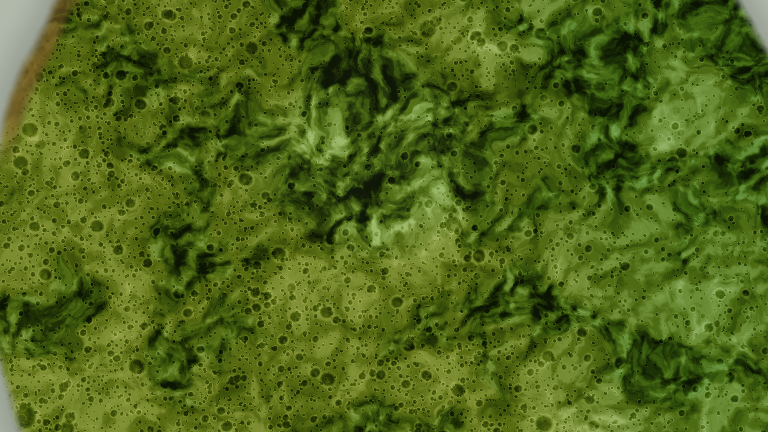
This texture is drawn by a Shadertoy shader. Its source:

```glsl
// Frothy green herb puree in a pale bowl: bubbles, leafy clumps and a dark central mound.
#define CLUMP_SCALE 7.0
#define CLUMP_CONTRAST 1.15
#define GRAIN_SCALE 34.0
#define GRAIN_CONTRAST 0.55
#define RELIEF 1.0
#define BASE_TONE 0.61
#define BUBBLE_DEPTH 0.36
#define SHADOW_DEPTH 0.34
#define BOWL_CENTER vec2(0.92, 0.42)
#define BOWL_RADII vec2(0.945, 1.0)

float hash(vec2 p) {
    vec3 q = fract(p.xyx * 0.1031);
    q += dot(q, q.yzx + 33.33);
    return fract((q.x + q.y) * q.z);
}

float noise(vec2 p) {
    vec2 i = floor(p), f = fract(p);
    f = f * f * (3.0 - 2.0 * f);
    return mix(mix(hash(i), hash(i + vec2(1, 0)), f.x),
               mix(hash(i + vec2(0, 1)), hash(i + vec2(1, 1)), f.x), f.y);
}

float fbm(vec2 p) {
    float sum = 0.0, amp = 0.5;
    for (int i = 0; i < 5; i++) {
        sum += amp * noise(p);
        p = mat2(1.6, 1.2, -1.2, 1.6) * p + 17.3;
        amp *= 0.5;
    }
    return sum / 0.97;
}

// Soft spot stretched along the segment a-b
float streak(vec2 p, vec2 a, vec2 b, float width) {
    vec2 ab = b - a;
    float t = clamp(dot(p - a, ab) / dot(ab, ab), 0.0, 1.0);
    float d = length(p - a - ab * t) / width;
    return exp(-d * d);
}

// One layer of round bubbles: dark bowl, bright lip and a small glint
float bubbles(vec2 p, float cell, float density, float seed) {
    float turn = seed * 0.7;
    p = mat2(cos(turn), sin(turn), -sin(turn), cos(turn)) * p / cell + seed * 31.0;
    vec2 id = floor(p);
    float size = hash(id + 5.1);
    float r = mix(0.13, 0.33, size * size);
    vec2 center = mix(vec2(1.4 * r), vec2(1.0 - 1.4 * r),
                      vec2(hash(id + 11.7), hash(id + 23.9)));
    vec2 q = (fract(p) - center) / r;
    float aa = 0.8 / (iResolution.y * cell * r);
    float d = length(q * vec2(1.0, 1.1));
    float pit = 1.0 - smoothstep(0.65 - 0.3 * aa, 1.0 + 0.3 * aa, d);
    float lip = exp(-pow((d - 1.1) / 0.2, 2.0));
    float glint = exp(-dot(q - vec2(-0.15, 0.35), q - vec2(-0.15, 0.35)) * 12.0);
    float shown = smoothstep(0.0, 0.12, density - hash(id + 41.3));
    return shown * (0.4 * lip - pit + 0.5 * glint);
}

vec3 greenRamp(float t) {
    vec3 c = mix(vec3(0.05, 0.08, 0.01), vec3(0.13, 0.19, 0.02), smoothstep(0.0, 0.25, t));
    c = mix(c, vec3(0.23, 0.32, 0.04), smoothstep(0.25, 0.45, t));
    c = mix(c, vec3(0.33, 0.42, 0.07), smoothstep(0.45, 0.65, t));
    c = mix(c, vec3(0.46, 0.55, 0.20), smoothstep(0.65, 0.87, t));
    return mix(c, vec3(0.62, 0.70, 0.38), smoothstep(0.87, 1.25, t));
}

void mainImage(out vec4 fragColor, in vec2 fragCoord) {
    vec2 p = fragCoord / iResolution.y;
    p.x += 0.5 * (16.0 / 9.0 - iResolution.x / iResolution.y);
    vec2 warp = vec2(fbm(p * 9.0), fbm(p * 9.0 + 40.0)) - 0.5;
    vec2 w = p + 0.12 * warp;

    // Where leafy paste replaces foam
    float mound = smoothstep(1.15, 0.6, length((w - vec2(0.86, 0.64)) / vec2(0.29, 0.25)));
    float rightSide = smoothstep(0.9, 1.6, p.x + 0.25 * (p.y - 0.5));
    float clump = fbm(w * CLUMP_SCALE + 3.0);
    float leafy = clamp(mound + smoothstep(0.52, 0.36, clump) + 0.35 * rightSide, 0.0, 1.0);

    // Clumps, grain and light from the upper left
    vec2 g = w * GRAIN_SCALE;
    float grain = fbm(g);
    float slope = grain - fbm(g + vec2(-0.45, 0.5));
    float tone = BASE_TONE + CLUMP_CONTRAST * (clump - 0.5)
               + GRAIN_CONTRAST * (grain - 0.5) * (0.7 + leafy)
               + RELIEF * slope * (0.25 + 0.6 * leafy);
    tone += 0.06 * (0.5 - p.y) - 0.07 * mound;

    // Folds of the mound
    float shade = streak(w, vec2(0.92, 0.68), vec2(0.76, 0.46), 0.065)
                + 0.7 * streak(w, vec2(1.0, 0.64), vec2(1.08, 0.60), 0.06)
                + 0.8 * streak(w, vec2(1.08, 0.80), vec2(1.28, 0.80), 0.055)
                + 0.6 * streak(w, vec2(0.76, 0.83), vec2(0.86, 0.82), 0.06);
    float sheen = streak(w, vec2(0.95, 0.73), vec2(0.99, 0.66), 0.035)
                + streak(w, vec2(1.08, 0.86), vec2(1.20, 0.83), 0.04)
                + 0.8 * streak(w, vec2(0.88, 0.46), vec2(1.02, 0.48), 0.05);
    tone += 0.17 * sheen * (0.5 + grain) - SHADOW_DEPTH * shade;

    // Foam, from fine froth to a few large bubbles
    float foam = (1.0 - 0.75 * leafy) * (1.0 - 0.4 * rightSide);
    float froth = 0.0;
    for (int i = 0; i < 5; i++) {
        float k = float(i);
        froth += bubbles(p + 0.004 * warp, 0.014 * pow(1.5, k),
                         foam * (0.72 - 0.12 * k) + 0.03, k + 1.0);
    }
    froth += bubbles(p, 0.095, 0.06 + 0.14 * foam, 7.0);
    tone += BUBBLE_DEPTH * clamp(froth, -1.0, 0.6);

    // Olive foam on the left, fresher green in leaves and on the right
    vec3 color = greenRamp(tone);
    color *= mix(vec3(1.06, 1.0, 0.95), vec3(0.83, 1.0, 1.1), clamp(0.5 * leafy + 0.5 * rightSide, 0.0, 1.0));
    color += vec3(0.035, 0.04, 0.04) * mound * grain;

    // Bowl wall with a brownish stain at the upper left
    float edge = length((p - BOWL_CENTER) / BOWL_RADII) + 0.025 * warp.x;
    float upperLeft = smoothstep(0.6, 0.75, p.y) * smoothstep(0.3, 0.1, p.x);
    float stain = upperLeft * smoothstep(0.955, 0.985, edge);
    color = mix(color, vec3(0.42, 0.33, 0.13) * (0.75 + 0.5 * grain), 0.85 * stain);
    vec3 wall = vec3(0.66, 0.69, 0.64) * (0.9 + 0.15 * smoothstep(1.0, 1.1, edge));
    color = mix(color, wall, smoothstep(0.995, 1.025, edge));
    fragColor = vec4(clamp(color, 0.0, 1.0), 1.0);
}
```
